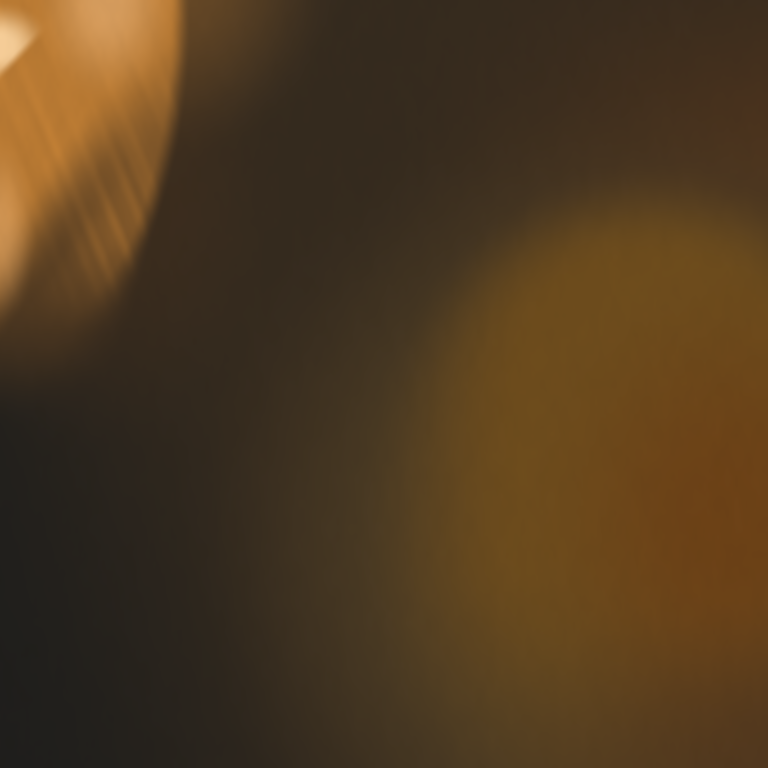
Reproduce this background procedurally as a WebGL 2 fragment shader.

```glsl
#version 300 es
precision highp float;

uniform vec2 u_resolution;
out vec4 fragColor;

const vec3 CHARCOAL = vec3(0.122, 0.118, 0.108);
const vec3 UMBER = vec3(0.205, 0.165, 0.118);
const vec3 OLIVE = vec3(0.300, 0.235, 0.140);
const vec3 BROWN = vec3(0.305, 0.200, 0.110);
const vec3 AMBER = vec3(0.425, 0.295, 0.110);
const vec3 RUST = vec3(0.420, 0.250, 0.085);
const vec3 GOLD = vec3(0.730, 0.480, 0.200);
const vec3 PEACH = vec3(0.850, 0.630, 0.390);
const vec3 CREAM = vec3(0.960, 0.800, 0.590);

float hash(vec2 p) {
    vec3 q = fract(p.xyx * 0.1031);
    q += dot(q, q.yzx + 33.33);
    return fract((q.x + q.y) * q.z);
}

float noise(vec2 p) {
    vec2 i = floor(p);
    vec2 f = fract(p);
    f = f * f * (3.0 - 2.0 * f);
    float low = mix(hash(i), hash(i + vec2(1.0, 0.0)), f.x);
    float high = mix(hash(i + vec2(0.0, 1.0)), hash(i + 1.0), f.x);
    return mix(low, high, f.y);
}

// Elliptical glow: full inside the inner fraction, gone at the outer one
float glow(vec2 p, vec2 center, vec2 radius, float inner, float outer) {
    return 1.0 - smoothstep(inner, outer, length((p - center) / radius));
}

// Dark room with a wide blurred disc of light on the right
vec3 backdrop(vec2 p) {
    vec3 color = mix(CHARCOAL, UMBER, smoothstep(-0.1, 0.45, p.x + 0.35 * (p.y - 0.3)));
    float corner = smoothstep(0.45, 1.1, p.x) * (1.0 - smoothstep(0.75, 1.15, p.y));
    color = mix(color, BROWN, corner);
    color = mix(color, OLIVE, glow(p, vec2(0.85, 0.3), vec2(0.62), 0.45, 1.0));

    float inner = mix(0.45, 0.8, smoothstep(0.3, 0.7, p.y));
    float disc = glow(p, vec2(0.85, 0.3), vec2(0.36, 0.45), inner, 1.1);
    disc *= mix(0.5, 1.0, smoothstep(0.0, 0.3, p.y));
    color = mix(color, AMBER, disc);
    color = mix(color, RUST, 0.9 * glow(p, vec2(0.96, 0.32), vec2(0.3, 0.36), 0.1, 1.0));
    return mix(color, BROWN, 0.7 * glow(p, vec2(1.05, 0.0), vec2(0.45, 0.25), 0.1, 1.0));
}

// Bright curved glass in the upper left, brushed with slanted streaks
vec3 addLamp(vec3 color, vec2 p) {
    color = mix(color, GOLD, 0.36 * glow(p, vec2(0.2, 1.04), vec2(0.26, 0.27), 0.2, 1.0));
    color = mix(color, BROWN, 0.3 * glow(p, vec2(0.12, 0.75), vec2(0.26, 0.36), 0.3, 1.0));

    float rim = length(p - vec2(-0.55, 0.97)) - 0.785;
    float softness = mix(0.05, 0.014, smoothstep(0.5, 0.7, p.y));
    float body = 1.0 - smoothstep(-softness, softness, rim);
    float across = p.x + 0.42 * p.y;
    float along = p.y - 0.42 * p.x;
    float streak = noise(vec2(across * 85.0, along * 3.0));
    float lit = smoothstep(-0.09, 0.07, p.y - 0.64 - 1.35 * p.x);
    float strip = smoothstep(-0.13, -0.03, rim) * smoothstep(0.56, 0.72, p.y);

    // Dim lower glass, then the streaked rim, then the lit upper face
    vec3 glass = mix(color, vec3(0.30, 0.215, 0.125), smoothstep(0.44, 0.62, p.y));
    glass = mix(glass, GOLD, strip * (0.4 + 0.3 * streak));
    glass = mix(glass, GOLD * (0.94 + 0.1 * streak), lit);
    glass = mix(glass, GOLD, 0.6 * smoothstep(0.78, 0.98, p.y));
    glass = mix(glass, PEACH, 0.85 * glow(p, vec2(0.14, 1.0), vec2(0.1, 0.14), 0.1, 1.0));
    glass = mix(glass, PEACH, 0.6 * glow(p, vec2(0.0, 0.7), vec2(0.05, 0.13), 0.1, 1.0));

    // Sharp highlight cut off along a diagonal
    float cut = smoothstep(-0.008, 0.012, p.y - 0.9 - 1.05 * p.x);
    glass = mix(glass, CREAM, cut * glow(p, vec2(0.0, 0.94), vec2(0.07, 0.06), 0.2, 1.0));
    return mix(color, glass, body);
}

void main() {
    vec2 p = gl_FragCoord.xy / u_resolution;
    vec3 color = addLamp(backdrop(p), p);

    // Faint vertical mottling
    float mottle = noise(p * vec2(75.0, 32.0)) + 0.5 * noise(p * vec2(170.0, 90.0));
    color *= 1.0 + 0.022 * (mottle - 0.75);
    fragColor = vec4(color, 1.0);
}
```
